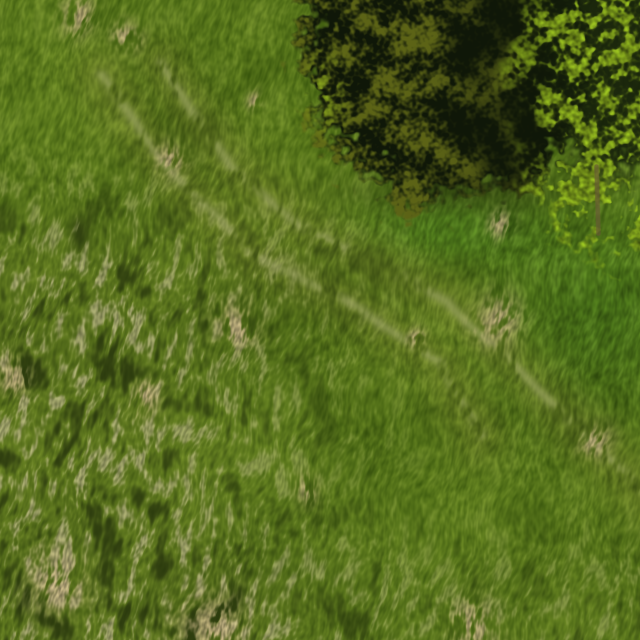
Write a Shadertoy shader that draws this texture.

```glsl
// A grassy slope with two worn wheel tracks, dry straw tufts and trees at the top right.
// Sheared gradient noise makes the blades, masks place the straw and the worn ground,
// and noisy ellipses hold the layered foliage.

#define SUN_GRASS   vec3(.41, .53, .135)
#define SHADE_GRASS vec3(.25, .37, .06)
#define COOL_GRASS  vec3(.24, .42, .085)
#define WORN_GRASS  vec3(.40, .455, .14)
#define STRAW       vec3(.63, .62, .45)
#define DRY_EARTH   vec3(.71, .60, .46)
#define GAP_SHADOW  vec3(.15, .20, .05)
#define TREE_DARK   vec3(.06, .09, .03)
#define TREE_OLIVE  vec3(.32, .35, .08)
#define LEAF        vec3(.48, .60, .10)
#define BLADE_SCALE vec2(120., 52.)
#define WISP_SCALE  vec2(56., 23.)

vec2 gradient(vec2 cell) {
    vec3 h = fract(cell.xyx * vec3(.1031, .1030, .0973));
    h += dot(h, h.yzx + 33.33);
    float angle = 6.2832 * fract((h.x + h.y) * h.z);
    return vec2(cos(angle), sin(angle));
}

float noise(vec2 p) {
    vec2 i = floor(p), f = p - i, e = vec2(1, 0);
    vec2 w = f * f * f * (f * (f * 6. - 15.) + 10.);
    float low = mix(dot(gradient(i), f), dot(gradient(i + e), f - e), w.x);
    float high = mix(dot(gradient(i + e.yx), f - e.yx), dot(gradient(i + 1.), f - 1.), w.x);
    return 1.4 * mix(low, high, w.y);
}

float segment(vec2 p, vec2 a, vec2 b) {
    vec2 d = b - a;
    return length(p - a - d * clamp(dot(p - a, d) / dot(d, d), 0., 1.));
}

float spot(vec2 p, vec2 center, vec2 radius) {
    vec2 d = (p - center) / radius;
    return exp(-dot(d, d));
}

float fall(float a, float b, float x) { return 1. - smoothstep(a, b, x); }

float trackDistance(vec2 p) {
    const vec2 upper[6] = vec2[](vec2(.25, .9), vec2(.305, .815), vec2(.36, .74),
        vec2(.47, .645), vec2(.7, .53), vec2(1.02, .22));
    const vec2 lower[6] = vec2[](vec2(.16, .88), vec2(.25, .75), vec2(.4, .6),
        vec2(.56, .52), vec2(.69, .43), vec2(.75, .32));
    float d = 1.;
    for (int i = 0; i < 5; i++)
        d = min(d, min(segment(p, upper[i], upper[i + 1]), segment(p, lower[i], lower[i + 1])));
    return d;
}

// Large dry clumps: centre and radius of each
float tuftMask(vec2 p) {
    const vec3 tufts[15] = vec3[](vec3(.78, .5, .033), vec3(.37, .49, .032),
        vec3(.653, .475, .015), vec3(.93, .31, .022), vec3(.48, .235, .018),
        vec3(.09, .09, .042), vec3(.74, .02, .035), vec3(.33, .015, .05),
        vec3(.12, .975, .027), vec3(.2, .948, .02), vec3(.265, .755, .022),
        vec3(.402, .845, .012), vec3(.78, .65, .02), vec3(.23, .38, .022),
        vec3(.02, .41, .028));
    float m = 0.;
    for (int i = 0; i < 15; i++) m += spot(p, tufts[i].xy, tufts[i].z * vec2(1, 1.15));
    return min(m, 1.);
}

vec3 meadow(vec2 p) {
    vec2 warp = vec2(noise(p * 11.), noise(p * 11. + 40.));
    vec2 q = p + .009 * warp;
    q.x -= .2 * q.y;
    float blades = noise(q * BLADE_SCALE);
    float fine = noise(q * BLADE_SCALE * 1.8 + 17.);
    float wisp = noise(q * WISP_SCALE + 5.);
    float clump = noise(p * vec2(15, 13) + 3.);
    float patches = noise(p * 5. + 60.);

    float tone = .57 + .45 * blades + .3 * fine + .25 * (wisp + clump + patches);
    vec3 col = mix(SHADE_GRASS, SUN_GRASS, clamp(tone, -.2, 1.2));
    float cool = spot(p, vec2(.95, .52), vec2(.17, .16)) + spot(p, vec2(.7, .64), vec2(.15, .06));
    col = mix(col, COOL_GRASS * (.7 + .5 * tone), .65 * min(cool, 1.));

    // Worn ground and pale broken tracks
    float d = trackDistance(p + .005 * warp);
    vec3 worn = WORN_GRASS * (.7 + .45 * tone);
    col = mix(col, worn, exp(-d * d / .002) * .5);
    float pale = exp(-d * d / .00007) * smoothstep(-.35, .25, clump + .4 * (wisp + blades));
    col = mix(col, mix(SUN_GRASS, STRAW, .6) * 1.05, .75 * pale);

    // Straw and dark hollows, thickest at the lower left
    float dry = fall(.52, .8, p.y) * fall(.1, .7, p.x);
    dry = min(dry + .4 * fall(.03, .23, p.y) + .06, 1.);
    col = mix(col, worn, .35 * dry);
    float hollow = smoothstep(.1, .8, -clump - .7 * wisp - .3 * blades) * dry;
    hollow = max(hollow, spot(p, vec2(.125, .635), vec2(.014, .028)));
    col = mix(col, GAP_SHADOW, .75 * hollow);
    float straw = smoothstep(0., .8, wisp + .7 * clump + .45 * blades + .3 * fine) * dry;
    col = mix(col, STRAW * (.97 + .3 * fine), .8 * straw);
    float tuft = tuftMask(p + .01 * warp) * smoothstep(-.5, .25, wisp + .6 * blades + .3 * fine);
    return mix(col, mix(STRAW, DRY_EARTH, .6) * (1. + .35 * fine), .85 * tuft);
}

float crown(vec2 p, vec2 center, vec2 radius) { return 1. - length((p - center) / radius); }

vec3 addTrees(vec3 col, vec2 p) {
    // Turned octaves hide the noise lattice
    vec2 r = mat2(.8, .6, -.6, .8) * p, s = mat2(.9, -.436, .436, .9) * p;
    float boughs = noise(r * vec2(15, 19) + 8.);
    float sprays = noise(s * vec2(39, 46) + 2.);
    float twigs = noise(r * 88. + 30.);
    float needles = noise(s * 150. + 12.);
    float ragged = .16 * boughs + .15 * sprays + .1 * twigs;
    float conifer = max(crown(p, vec2(.67, .95), vec2(.2, .26)), crown(p, vec2(.79, .91), vec2(.14, .2)));
    float broadleaf = crown(p, vec2(.965, .93), vec2(.16, .29)) + 1.5 * ragged;
    col *= 1. - .3 * spot(p, vec2(.74, .7), vec2(.17, .035));

    float lit = smoothstep(-.45, .65, .7 * boughs + .6 * sprays + .5 * twigs + .45 * needles);
    float sunSide = 1. - .8 * smoothstep(.62, .83, p.x - .1 * boughs);
    col = mix(col, mix(TREE_DARK, TREE_OLIVE, lit * sunSide * 1.15), smoothstep(-.08, .06, conifer + ragged));
    float shade = smoothstep(0., .35, broadleaf) * smoothstep(.66, .76, p.y);
    col = mix(col, mix(TREE_DARK * 1.3, LEAF * .6, lit), .9 * shade);

    // Bright leaf clusters on the right tree and along the left rim
    float zone = smoothstep(.79, .88, p.x + .06 * boughs) * smoothstep(-.15, .1, broadleaf);
    zone = max(zone, .75 * spot(p, vec2(.505, .85), vec2(.03, .055)));
    float leaves = smoothstep(-.12, .32, .6 * boughs + .7 * sprays + .55 * twigs + .2 * needles);
    col = mix(col, LEAF * (.92 + .4 * twigs + .3 * needles), zone * leaves * .88);
    float trunk = segment(p, vec2(.935, .635), vec2(.932, .74));
    return mix(col, vec3(.4, .35, .2), .7 * fall(.002, .005, trunk));
}

void mainImage(out vec4 fragColor, in vec2 fragCoord) {
    vec2 p = fragCoord / iResolution.xy;
    fragColor = vec4(clamp(addTrees(meadow(p), p), 0., 1.), 1.);
}
```
